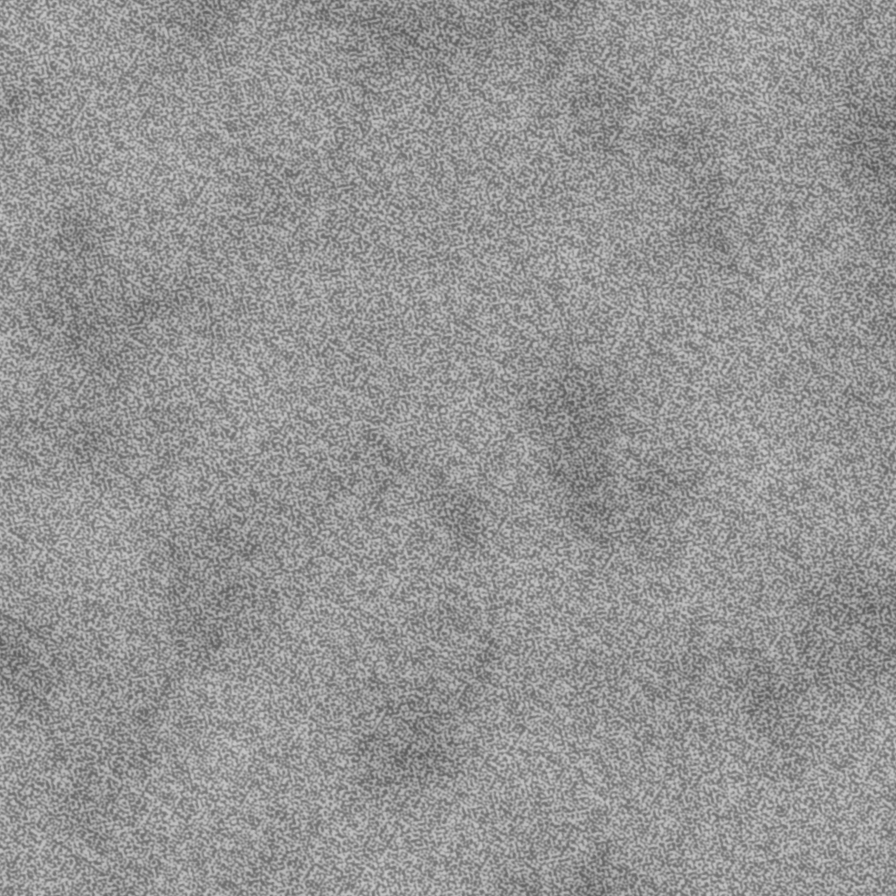
This texture is drawn by a Shadertoy shader. Its source:

```glsl
// Grey felt-like surface: fine mottled grain, slanted fibre clumps and soft dark clouds.

// Unit gradient vector for a lattice point
vec2 latticeGradient(vec2 cell) {
    vec3 h = fract(cell.xyx * vec3(0.1031, 0.1030, 0.0973));
    h += dot(h, h.yzx + 33.33);
    float angle = 6.28318 * fract((h.x + h.y) * h.z);
    return vec2(cos(angle), sin(angle));
}

// Gradient noise, roughly -0.7 to 0.7
float gradientNoise(vec2 p) {
    vec2 cell = floor(p);
    vec2 f = p - cell;
    vec2 blend = f * f * f * (f * (f * 6.0 - 15.0) + 10.0);
    vec2 e = vec2(1.0, 0.0);
    float a = dot(latticeGradient(cell), f);
    float b = dot(latticeGradient(cell + e.xy), f - e.xy);
    float c = dot(latticeGradient(cell + e.yx), f - e.yx);
    float d = dot(latticeGradient(cell + e.xx), f - e.xx);
    return mix(mix(a, b, blend.x), mix(c, d, blend.x), blend.y);
}

// Layered noise for the broad shading
float cloudNoise(vec2 p) {
    float sum = 0.0;
    float weight = 0.6;
    for (int octave = 0; octave < 4; octave++) {
        sum += weight * gradientNoise(p);
        p = mat2(1.6, 1.2, -1.2, 1.6) * p + 17.3;
        weight *= 0.55;
    }
    return sum;
}

void mainImage(out vec4 fragColor, in vec2 fragCoord) {
    vec2 uv = fragCoord / iResolution.y;

    // Axes along and across the fibres, falling to the right
    vec2 slanted = mat2(0.85, 0.53, -0.53, 0.85) * uv;

    // Fine labyrinth grain, swollen into bright clumps along the fibres
    float grain = gradientNoise(slanted * vec2(245.0, 265.0) + 300.0);
    float clumps = gradientNoise(slanted * vec2(45.0, 80.0) + 90.0);
    clumps += 0.8 * gradientNoise(slanted * vec2(95.0, 140.0) + 170.0);
    float relief = smoothstep(-0.58, 0.58, grain + 0.3 * clumps);

    // Broad clouds, deeper on the dark side
    float cloud = cloudNoise(uv * 5.5 + 40.0);
    float shade = 0.09 * cloud - 0.16 * max(-cloud - 0.08, 0.0);

    float grey = mix(0.438, 0.742, relief) + shade;
    fragColor = vec4(vec3(grey), 1.0);
}
```
